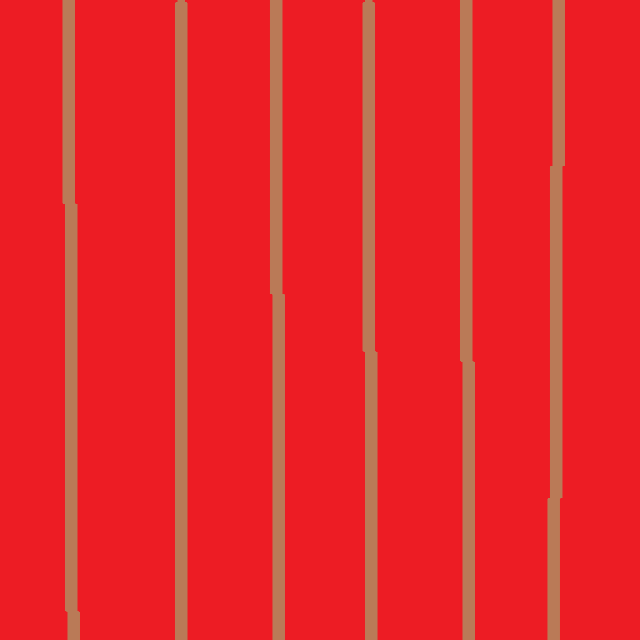
This pattern is drawn by a three.js fragment shader. Its source:

```glsl
// Six thin tan vertical stripes on red, each leaning slightly in small stair steps.
varying vec2 vUv;

const int STRIPES = 6;
const float FIRST_X = 0.1357;
const float PITCH = 0.1475;
const float HALF_WIDTH = 0.00977;
const float JOG = 0.00391;         // sideways size of one stair step
const float TIP_HEIGHT = 0.0035;
const vec3 RED = vec3(0.929, 0.110, 0.141);
const vec3 TAN = vec3(0.730, 0.480, 0.340);

// Floor whose jumps are ramps of the given width.
float softFloor(float t, float width) {
  float jump = floor(t + 0.5);
  return jump - 1.0 + clamp((t - jump) / width + 0.5, 0.0, 1.0);
}

// Coverage of a band around zero, smoothed over one pixel.
float band(float offset, float halfWidth, float pixel) {
  return clamp((halfWidth - abs(offset)) / pixel + 0.5, 0.0, 1.0);
}

// Stripe starting at topX; lean is the number of jogs over the full height.
float stripe(vec2 uv, float topX, float lean, float tip, vec2 pixel) {
  float depth = 1.0 - uv.y;
  float ramp = max(abs(lean) * pixel.y, 0.00001);
  float centre = topX + JOG * softFloor(depth * lean + 0.5, ramp);
  float taper = tip * band(depth, TIP_HEIGHT, pixel.y);
  return band(uv.x - centre, HALF_WIDTH - JOG * taper, pixel.x);
}

void main() {
  vec2 pixel = max(fwidth(vUv), vec2(0.00001));

  // Variation per stripe: nudge from even spacing, lean, narrowed top tip.
  vec3 variation[STRIPES];
  variation[0] = vec3(-0.0283, 1.570, 0.0);
  variation[1] = vec3( 0.0000, 0.000, 1.0);
  variation[2] = vec3( 0.0009, 1.088, 0.0);
  variation[3] = vec3(-0.0020, 0.910, 1.0);
  variation[4] = vec3( 0.0028, 0.885, 0.0);
  variation[5] = vec3(-0.0002, -1.927, 0.0);

  float cover = 0.0;
  for (int i = 0; i < STRIPES; i++) {
    vec3 v = variation[i];
    float topX = FIRST_X + PITCH * float(i) + v.x;
    cover = max(cover, stripe(vUv, topX, v.y, v.z, pixel));
  }
  gl_FragColor = vec4(mix(RED, TAN, cover), 1.0);
}
```
